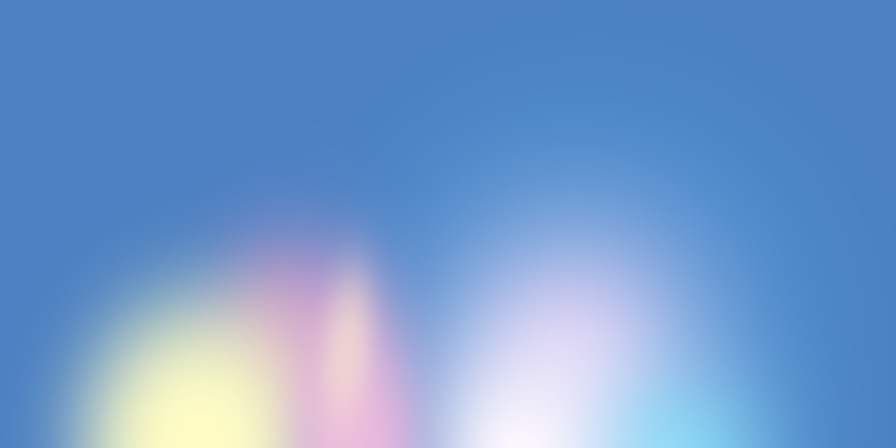
Write a WebGL 2 fragment shader that draws this background.

```glsl
#version 300 es
precision highp float;

#define SKY vec3(0.294, 0.502, 0.761)
#define HALO vec3(0.29, 0.57, 0.82)
#define LAVENDER vec3(0.85, 0.80, 0.95)
#define CYAN vec3(0.53, 0.86, 0.97)
#define WHITE vec3(1.0, 0.975, 1.0)
#define MAUVE vec3(0.87, 0.61, 0.80)
#define YELLOW vec3(1.0, 0.99, 0.77)
#define PINK vec3(0.94, 0.73, 0.87)
#define CREAM vec3(0.96, 0.88, 0.81)

uniform vec2 u_resolution;
out vec4 fragColor;

// Elliptical falloff; a higher hardness gives a flatter core and a steeper rim.
float glow(vec2 p, vec2 center, vec2 radius, float hardness) {
    vec2 d = (p - center) / radius;
    return exp(-pow(dot(d, d) + 1e-6, hardness));
}

void main() {
    // Canvas heights, so x runs from 0 to 2.
    vec2 p = gl_FragCoord.xy / u_resolution.y;
    vec3 color = SKY;

    // Cool light on the right
    color = mix(color, HALO, 0.9 * glow(p, vec2(1.33, 0.27), vec2(0.50, 0.50), 1.3));
    color = mix(color, LAVENDER, glow(p, vec2(1.29, 0.19), vec2(0.285, 0.31), 1.0));
    color = mix(color, CYAN, 0.95 * glow(p, vec2(1.50, -0.04), vec2(0.22, 0.21), 1.0));
    color = mix(color, WHITE, glow(p, vec2(1.16, -0.04), vec2(0.22, 0.28), 1.0));

    // Warm light on the left
    color = mix(color, MAUVE, 0.8 * glow(p, vec2(0.65, 0.245), vec2(0.18, 0.235), 1.2));
    color = mix(color, YELLOW, glow(p, vec2(0.445, 0.0), vec2(0.28, 0.34), 1.6));
    color = mix(color, PINK, 0.95 * glow(p, vec2(0.795, -0.015), vec2(0.15, 0.36), 1.5));

    // Narrow leaning streak
    vec2 leaning = p - vec2(0.08 * (p.y - 0.23), 0.0);
    color = mix(color, CREAM, 0.7 * glow(leaning, vec2(0.775, 0.22), vec2(0.057, 0.17), 1.2));

    fragColor = vec4(color, 1.0);
}
```
